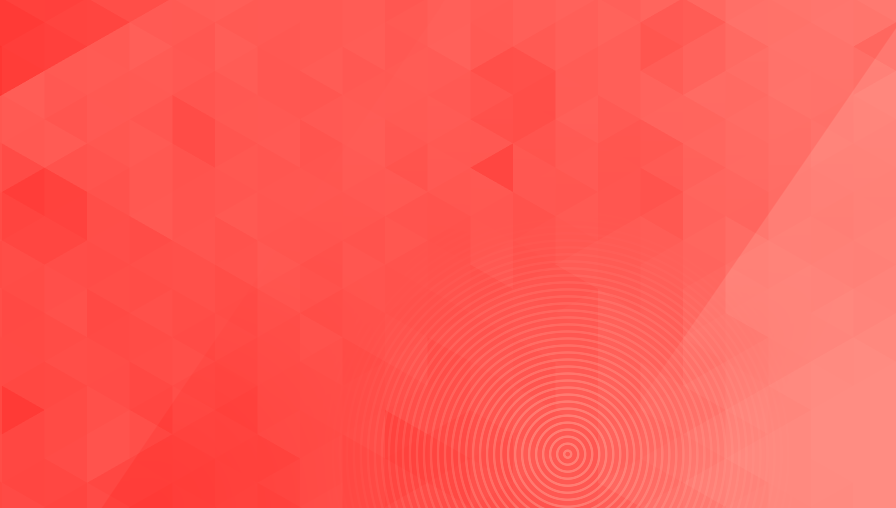
Reproduce this background procedurally as a Shadertoy shader.

```glsl
// Coral backdrop of triangular facets, slanted light beams and fading concentric rings.

// Tunable values; lengths are in canvas heights
const vec3 DEEP = vec3(1.0, 0.20, 0.185);
const vec3 PALE = vec3(1.0, 0.55, 0.51);
const vec3 RING_COLOR = vec3(1.0, 0.68, 0.62);
const vec2 LATTICE_ORIGIN = vec2(0.004, 0.813);
const vec2 LATTICE_STEP = vec2(0.0838, 0.0954);
const vec2 RING_CENTER = vec2(1.1175, 0.106);
const float RING_GAP = 0.0138;
const float RING_HALF_WIDTH = 0.0024;
const float RING_REACH = 0.54;
const float FACET_CONTRAST = 0.016;
const float BEAM_LIGHT = 0.07;
const float BEAM_SHADE = 0.04;

// Soft accents: x, y, radius, change of tone
const int PATCH_COUNT = 11;
const vec4 PATCHES[PATCH_COUNT] = vec4[PATCH_COUNT](
    vec4(0.085, 0.60, 0.085, -0.07),
    vec4(0.38, 0.745, 0.05, -0.05),
    vec4(1.02, 0.82, 0.10, -0.045),
    vec4(1.33, 0.93, 0.08, -0.06),
    vec4(0.98, 0.67, 0.035, -0.06),
    vec4(1.28, 0.65, 0.11, -0.035),
    vec4(1.73, 0.90, 0.05, -0.06),
    vec4(0.83, 0.10, 0.09, -0.05),
    vec4(0.03, 0.20, 0.05, -0.05),
    vec4(0.22, 0.13, 0.07, 0.04),
    vec4(1.50, 0.45, 0.10, 0.03));

// Centre of the lattice triangle that holds p
vec2 facetCenter(vec2 p) {
    vec2 q = (p - LATTICE_ORIGIN) / LATTICE_STEP;
    q.y -= 0.5 * q.x;
    vec2 f = fract(q);
    vec2 c = floor(q) + (f.x + f.y < 1.0 ? 1.0 : 2.0) / 3.0;
    c.y += 0.5 * c.x;
    return LATTICE_ORIGIN + c * LATTICE_STEP;
}

// Layered sines, irregular when sampled once per facet
float facetNoise(vec2 c) {
    return 0.45 * sin(dot(c, vec2(41.0, 23.0)))
         + 0.35 * sin(dot(c, vec2(-29.0, 57.0)) + 1.7)
         + 0.40 * sin(dot(c, vec2(83.0, -71.0)) + 4.1);
}

// Tone of one facet from broad gradients, folds and accents
float facetTone(vec2 c) {
    float tone = 0.30 + 0.06 * c.y + 0.10 * smoothstep(1.0, 1.75, c.x);
    tone += 0.08 * smoothstep(0.9, 1.6, c.x) * (1.0 - smoothstep(0.1, 0.6, c.y));
    tone += FACET_CONTRAST * facetNoise(c) * (1.0 - 0.5 * smoothstep(1.2, 1.7, c.x));

    // Dark corner above the rising fold, shade below the falling one
    float slope = 0.5 * LATTICE_STEP.y / LATTICE_STEP.x;
    float rise = LATTICE_ORIGIN.y + slope * (c.x - LATTICE_ORIGIN.x);
    float fall = 0.67 - slope * (c.x - 0.0876);
    tone -= step(rise, c.y) * max(0.13 - 0.25 * c.x, 0.0);
    tone -= 0.022 * step(c.y, fall) * (1.0 - smoothstep(0.4, 0.65, c.x));

    for (int i = 0; i < PATCH_COUNT; i++) {
        vec2 d = (c - PATCHES[i].xy) / PATCHES[i].z;
        tone += PATCHES[i].w * exp(-pow(dot(d, d), 2.0));
    }
    return tone;
}

// Two slanted sheets laid over the facets
float beamTone(vec2 p, float px) {
    float left = p.x - 0.20 - 0.676 * p.y;
    float right = p.x - 1.116 - 0.686 * p.y;
    float shade = smoothstep(-px, px, left) * (1.0 - smoothstep(0.3, 0.9, p.x));
    shade *= 1.0 - smoothstep(0.0, 0.6, p.y);
    float crisp = smoothstep(-px, px, right);
    float soft = smoothstep(0.0, 0.3, right);
    float light = mix(soft, crisp, smoothstep(0.1, 0.5, p.y));
    float veil = 0.008 * smoothstep(-px, px, left) * smoothstep(0.5, 0.9, p.y);
    return BEAM_LIGHT * light - BEAM_SHADE * shade + veil;
}

// Opacity of the concentric lines
float ringMask(vec2 p, float px) {
    float r = length(p - RING_CENTER);
    float d = abs(fract(r / RING_GAP) - 0.5) * RING_GAP;
    float line = 1.0 - smoothstep(RING_HALF_WIDTH - 0.5 * px, RING_HALF_WIDTH + 0.5 * px, d);
    float fade = 1.0 - smoothstep(0.0, RING_REACH, r);
    return line * (0.12 * smoothstep(0.0, 0.4, fade) + 0.33 * fade * fade);
}

void mainImage(out vec4 fragColor, in vec2 fragCoord) {
    float px = 1.0 / iResolution.y;
    vec2 p = fragCoord * px;

    // Average four samples to smooth the facet edges
    float tone = 0.0;
    for (int i = 0; i < 4; i++) {
        vec2 offset = vec2(i % 2, i / 2) * 0.5 - 0.25;
        tone += 0.25 * facetTone(facetCenter(p + offset * px));
    }
    tone += beamTone(p, px);
    tone += 0.025 * exp(-20.0 * dot(p - RING_CENTER, p - RING_CENTER));

    float blend = clamp((tone - DEEP.g) / (PALE.g - DEEP.g), 0.0, 1.0);
    vec3 color = mix(DEEP, PALE, blend);
    color = mix(color, RING_COLOR, ringMask(p, px));
    fragColor = vec4(color, 1.0);
}
```
